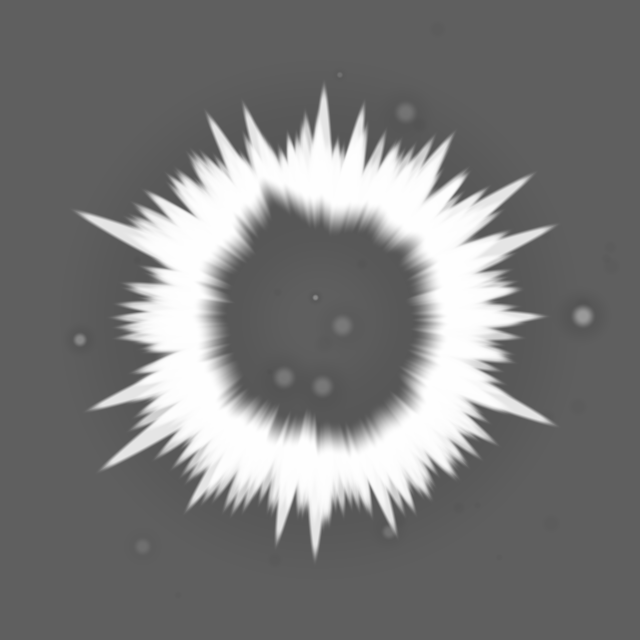
Give the GLSL for this background, as a Shadertoy shader.

```glsl
// A white ring of sharp radial spikes around a dark gray hollow, with soft drifting orbs.

const float TAU = 6.2831853;
const float BACKGROUND = 0.373;
const int LAYERS = 5;
const float RAYS_PER_LAYER = 60.0;

// Longest spikes: direction in degrees, reach from the center
const vec2 FLARES[16] = vec2[16](
    vec2(156.0, 0.427), vec2(34.4, 0.412), vec2(21.9, 0.405), vec2(-24.1, 0.411),
    vec2(-145.6, 0.424), vec2(-158.7, 0.397), vec2(-125.0, 0.372), vec2(118.7, 0.377),
    vec2(54.4, 0.367), vec2(89.0, 0.376), vec2(-91.2, 0.383), vec2(-70.4, 0.365),
    vec2(0.9, 0.36), vec2(109.5, 0.367), vec2(78.5, 0.353), vec2(-101.0, 0.366));

// Orbs: center, radius, opacity
const vec4 ORBS[10] = vec4[10](
    vec4(0.535, 0.491, 0.021, 0.18), vec4(0.444, 0.410, 0.021, 0.20),
    vec4(0.504, 0.396, 0.021, 0.20), vec4(0.911, 0.506, 0.021, 0.40),
    vec4(0.634, 0.824, 0.021, 0.17), vec4(0.125, 0.469, 0.013, 0.30),
    vec4(0.223, 0.146, 0.016, 0.11), vec4(0.493, 0.535, 0.006, 0.30),
    vec4(0.531, 0.883, 0.006, 0.14), vec4(0.608, 0.169, 0.014, 0.16));

float hash(vec2 p) {
    vec3 q = fract(vec3(p.xyx) * 0.1031);
    q += dot(q, q.yzx + 33.33);
    return fract((q.x + q.y) * q.z);
}

// Smooth noise around the circle, with a whole number of cells
float ringNoise(float angle, float cells, float seed) {
    float x = fract(angle / TAU) * cells;
    float i = floor(x);
    float a = hash(vec2(i, seed));
    float b = hash(vec2(mod(i + 1.0, cells), seed));
    return mix(a, b, smoothstep(0.0, 1.0, x - i));
}

// Signed shortest difference between two angles
float angleGap(float a, float b) {
    return mod(a - b + 0.5 * TAU, TAU) - 0.5 * TAU;
}

float bump(float angle, float center, float width) {
    float d = angleGap(angle, center) / width;
    return exp(-d * d);
}

// Coverage of one tapered spike
float spike(float gap, float r, float reach, float slope, float pixel) {
    float soft = 0.006 + pixel / max(r, 0.05);
    float halfWidth = slope * (1.0 - r / reach);
    return smoothstep(-soft, soft, halfWidth - abs(gap))
         * smoothstep(reach + 0.004, reach - 0.035, r);
}

// Part of the background left uncovered by one layer of random spikes
float spikeLayer(float angle, float r, float seed, float pixel) {
    float x = fract(angle / TAU) * RAYS_PER_LAYER;
    float clear = 1.0;
    for (int k = -1; k <= 1; k++) {
        float cell = floor(x) + float(k);
        float id = mod(cell, RAYS_PER_LAYER);
        float jitter = hash(vec2(id, seed));
        float size = hash(vec2(id + 71.0, seed));
        float center = (cell + jitter) * TAU / RAYS_PER_LAYER;
        float gap = (x - cell - jitter) * TAU / RAYS_PER_LAYER;
        float reach = 0.283 + 0.055 * size - 0.010 * cos(4.0 * center)
                    + 0.008 * cos(12.0 * center);
        clear *= 1.0 - 0.72 * spike(gap, r, reach, 0.18, pixel);
    }
    return clear;
}

// Opacity of the hollow's streaked inner rim
float innerFade(float angle, float r) {
    float streaks = ringNoise(angle, 64.0, 3.0) * 0.6 + ringNoise(angle, 190.0, 8.0) * 0.4;
    float rim = 0.132 + 0.028 * streaks - 0.005 * cos(4.0 * angle);
    rim += 0.036 * bump(angle, 1.93, 0.20) + 0.027 * bump(angle, -1.32, 0.25);
    rim -= 0.014 * bump(angle, 1.40, 0.22);
    return smoothstep(rim, rim + 0.055, r);
}

float starburst(float angle, float r, float pixel) {
    float clear = 1.0;
    for (int i = 0; i < LAYERS; i++)
        clear *= spikeLayer(angle, r, float(i) * 17.0 + 5.0, pixel);
    for (int i = 0; i < FLARES.length(); i++) {
        float gap = angleGap(angle, radians(FLARES[i].x));
        clear *= 1.0 - 0.85 * spike(gap, r, FLARES[i].y, 0.17, pixel);
    }
    float core = smoothstep(0.285, 0.235, r + 0.02 * ringNoise(angle, 150.0, 21.0));
    clear *= 1.0 - 0.85 * core;
    return (1.0 - clear) * innerFade(angle, r);
}

// Bright disc over a faint dark halo
float addOrb(float shade, float dist, float radius, float opacity) {
    shade -= 0.08 * opacity * smoothstep(2.4 * radius, 0.8 * radius, dist);
    return mix(shade, 1.0, opacity * smoothstep(radius, 0.25 * radius, dist));
}

void mainImage(out vec4 fragColor, in vec2 fragCoord) {
    float side = min(iResolution.x, iResolution.y);
    vec2 p = (fragCoord - 0.5 * iResolution.xy) / side;
    float r = length(p);
    float angle = atan(p.y, p.x + 1e-6);

    // Gray ground, darkened beside the ring
    float shade = BACKGROUND;
    shade -= 0.03 * smoothstep(0.03, 0.15, r) * smoothstep(0.43, 0.29, r);

    // Faint dark specks
    for (int i = 0; i < 28; i++) {
        float id = float(i);
        vec2 spot = vec2(hash(vec2(id, 2.0)), hash(vec2(id, 9.0))) - 0.5;
        float radius = mix(0.006, 0.02, hash(vec2(id, 14.0)));
        shade -= 0.013 * smoothstep(radius, 0.3 * radius, length(p - 0.92 * spot));
    }

    shade = mix(shade, 0.995, starburst(angle, r, 1.0 / side));
    for (int i = 0; i < ORBS.length(); i++)
        shade = addOrb(shade, length(p + 0.5 - ORBS[i].xy), ORBS[i].z, ORBS[i].w);

    fragColor = vec4(vec3(shade), 1.0);
}
```
